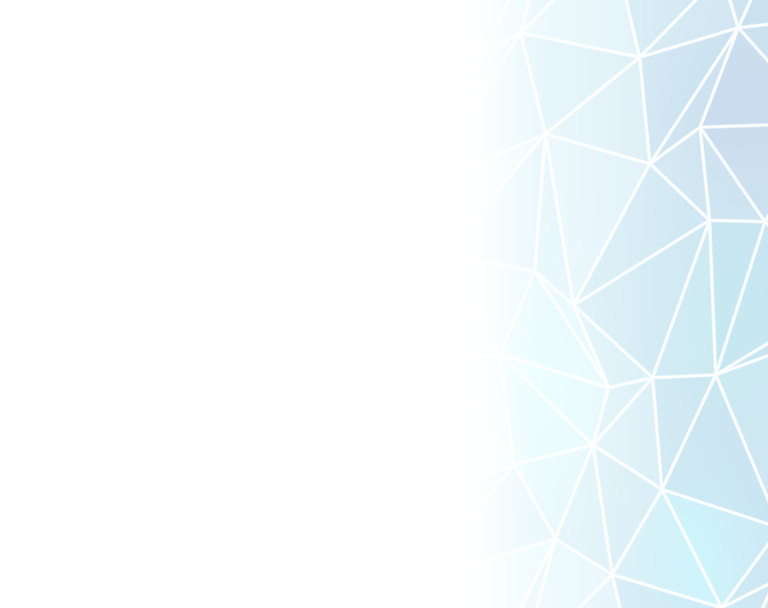
Give the GLSL for this background, as a Shadertoy shader.

```glsl
#define FADE_START 0.755
#define FADE_END 0.91
#define LINE_HALF_WIDTH 0.0026
#define FACET_CONTRAST 0.035
#define FACET_FLATNESS 0.45
#define MESH_ORIGIN vec2(0.869, 0.0656)
#define MESH_STEP vec2(0.139, 0.1738)
#define SIXTH_TURN 1.0471976

const vec3 WHITE = vec3(1.0);
const vec3 PALE = vec3(0.93, 0.98, 0.99);
const vec3 BLUE = vec3(0.80, 0.895, 0.945);
const vec3 PERIWINKLE = vec3(0.80, 0.86, 0.93);
const vec3 AQUA = vec3(0.79, 0.92, 0.95);
const vec3 CYAN = vec3(0.79, 0.96, 0.99);
const vec3 MINT = vec3(0.93, 1.0, 1.0);

float hash(vec2 p) {
    vec3 q = fract(p.xyx * vec3(0.1031, 0.1130, 0.0973));
    q += dot(q, q.yzx + 33.33);
    return fract((q.x + q.y) * q.z);
}

// Mesh node: x is the column, y is the row counted from the top
vec2 meshNode(vec2 id) {
    float i = id.x;
    float turn = SIXTH_TURN * id.y;
    float alternate = cos(3.0 * turn);
    vec2 p = MESH_ORIGIN + id * MESH_STEP;
    p.x += 0.033 * cos(2.0 * turn - 3.6 - 3.65 * i)
         + (0.026 + 0.018 * i) * cos(turn - 0.2)
         - 0.020 * alternate * cos(1.6 * (i - 0.7));
    p.y += 0.013 - 0.021 * cos(2.5 * i)
         + (0.026 + 0.015 * i) * cos(turn - 2.43 - 0.9 * i + 1.5 * i * i)
         + 0.030 * sin(1.57 * i) * cos(2.0 * turn + 1.24)
         + 0.016 * alternate * cos(1.6 * i);
    return vec2(p.x, 1.0 - p.y);
}

float segmentDistance(vec2 p, vec2 a, vec2 b) {
    vec2 ab = b - a;
    float t = clamp(dot(p - a, ab) / dot(ab, ab), 0.0, 1.0);
    return length(p - a - ab * t);
}

float side(vec2 p, vec2 a, vec2 b) {
    return (b.x - a.x) * (p.y - a.y) - (b.y - a.y) * (p.x - a.x);
}

bool insideTriangle(vec2 p, vec2 a, vec2 b, vec2 c) {
    vec3 s = vec3(side(p, a, b), side(p, b, c), side(p, c, a));
    return all(greaterThanEqual(s, vec3(0.0))) || all(lessThanEqual(s, vec3(0.0)));
}

float glow(vec2 p, vec2 center, vec2 radius) {
    vec2 d = (p - center) / radius;
    return exp(-dot(d, d));
}

// Horizontal ramp with soft colour patches
vec3 tint(vec2 p) {
    vec3 color = mix(PALE, BLUE, smoothstep(0.86, 1.24, p.x));
    color = mix(color, MINT, 0.9 * glow(p, vec2(0.885, 0.36), vec2(0.11, 0.17)));
    color = mix(color, PERIWINKLE, 0.9 * glow(p, vec2(1.23, 0.79), vec2(0.11, 0.12)));
    color = mix(color, AQUA, 0.9 * glow(p, vec2(1.21, 0.47), vec2(0.11, 0.18)));
    return mix(color, CYAN, 0.9 * glow(p, vec2(1.15, 0.08), vec2(0.07, 0.11)));
}

void mainImage(out vec4 fragColor, in vec2 fragCoord) {
    vec2 uv = fragCoord / iResolution.y;
    float pixel = 1.0 / iResolution.y;
    vec2 facetCenter = uv;
    float facetShade = 0.5;
    float lineDistance = 1.0;

    // Split each warped cell into two facets
    for (int col = -1; col < 4; col++) {
        for (int row = -1; row < 7; row++) {
            vec2 id = vec2(col, row);
            vec2 a = meshNode(id);
            vec2 b = meshNode(id + vec2(1.0, 0.0));
            vec2 c = meshNode(id + vec2(1.0, 1.0));
            vec2 d = meshNode(id + vec2(0.0, 1.0));

            bool falling = cos(SIXTH_TURN * (id.y - 2.0 + 0.5 * id.x)) > 0.3;
            vec2 start = falling ? a : b;
            vec2 end = falling ? c : d;
            vec2 first = falling ? b : a;
            vec2 second = falling ? d : c;

            lineDistance = min(lineDistance, segmentDistance(uv, a, b));
            lineDistance = min(lineDistance, segmentDistance(uv, a, d));
            lineDistance = min(lineDistance, segmentDistance(uv, start, end));
            if (insideTriangle(uv, start, end, first)) {
                facetCenter = (start + end + first) / 3.0;
                facetShade = hash(id + 5.0);
            }
            if (insideTriangle(uv, start, end, second)) {
                facetCenter = (start + end + second) / 3.0;
                facetShade = hash(id + 17.5);
            }
        }
    }

    // Facets fade to white on the left; white seams lie on top
    vec3 color = tint(mix(uv, facetCenter, FACET_FLATNESS));
    color += FACET_CONTRAST * (facetShade - 0.5) * vec3(1.0, 0.6, 0.3);
    color = mix(WHITE, color, smoothstep(FADE_START, FADE_END, uv.x));
    float seam = 1.0 - smoothstep(-pixel, pixel, lineDistance - LINE_HALF_WIDTH);
    color = mix(color, WHITE, 0.95 * seam);
    fragColor = vec4(clamp(color, 0.0, 1.0), 1.0);
}
```
